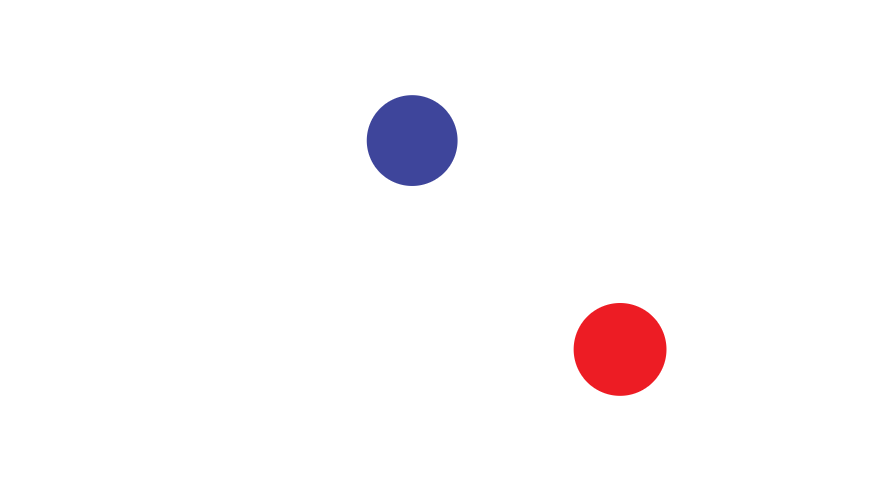
Reproduce this background procedurally as a Shadertoy shader.

```glsl
// Two flat discs, one blue and one red, on a plain white ground.
// Each disc is a circle distance function, blended in over one pixel
// of edge; lengths are in canvas heights, with x measured from the middle.

#define GROUND_COLOR vec3(1.0)
#define BLUE_COLOR   vec3(0.243, 0.271, 0.608)
#define RED_COLOR    vec3(0.929, 0.110, 0.141)
#define BLUE_CENTER  vec2(-0.0711, 0.7211)
#define RED_CENTER   vec2(0.3414, 0.3067)
#define BLUE_RADIUS  0.0901
#define RED_RADIUS   0.0921

// Signed distance to a circle, negative inside
float circleDistance(vec2 p, vec2 center, float radius) {
    return length(p - center) - radius;
}

// Share of a pixel covered by a shape at the given signed distance
float coverage(float dist, float pixel) {
    return clamp(0.5 - dist / pixel, 0.0, 1.0);
}

void mainImage(out vec4 fragColor, in vec2 fragCoord) {
    float pixel = 1.0 / iResolution.y;
    vec2 p = vec2(fragCoord.x - 0.5 * iResolution.x, fragCoord.y) * pixel;

    float blueDisc = coverage(circleDistance(p, BLUE_CENTER, BLUE_RADIUS), pixel);
    float redDisc = coverage(circleDistance(p, RED_CENTER, RED_RADIUS), pixel);

    // Layer the discs over the ground
    vec3 color = mix(GROUND_COLOR, BLUE_COLOR, blueDisc);
    color = mix(color, RED_COLOR, redDisc);
    fragColor = vec4(color, 1.0);
}
```
